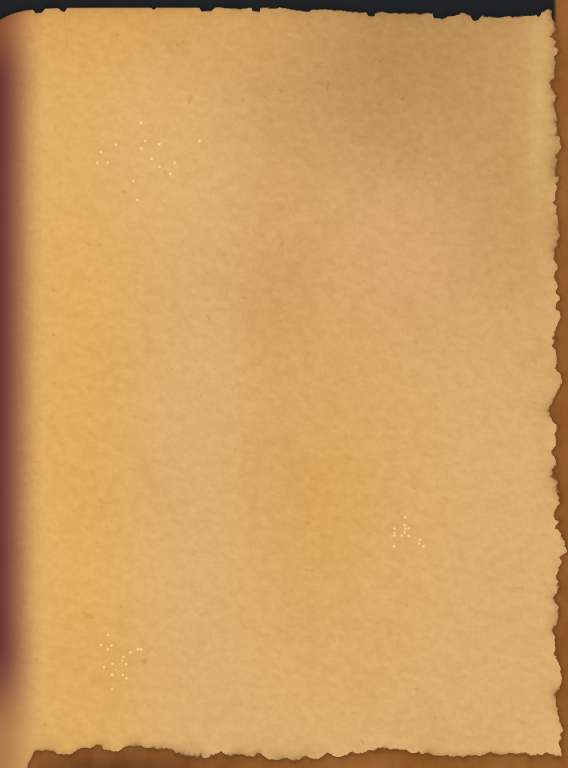
Reproduce this texture procedurally as a Shadertoy shader.

```glsl
// Aged parchment page with a shaded spine and torn edges over brown leather.

float hash(vec2 p) {
    vec3 q = fract(vec3(p.xyx) * 0.1031);
    q += dot(q, q.yzx + 33.33);
    return fract((q.x + q.y) * q.z);
}

float noise(vec2 p) {
    vec2 i = floor(p), f = fract(p);
    f = f * f * (3.0 - 2.0 * f);
    return mix(mix(hash(i), hash(i + vec2(1, 0)), f.x),
               mix(hash(i + vec2(0, 1)), hash(i + vec2(1, 1)), f.x), f.y);
}

// Layered noise centred on zero
float fbm(vec2 p) {
    float sum = 0.0, amp = 0.5;
    for (int i = 0; i < 5; i++) {
        sum += amp * (noise(p) - 0.5);
        p = mat2(1.6, 1.2, -1.2, 1.6) * p + 7.3;
        amp *= 0.5;
    }
    return sum;
}

// Sharp notches between rounded lobes, for torn fibres
float scallop(float t, float seed) {
    return abs(noise(vec2(t, seed)) - 0.5) + 0.5 * abs(noise(vec2(t * 2.3, seed + 5.0)) - 0.5);
}

// Soft elliptical spot
float blob(vec2 uv, vec2 centre, vec2 radius) {
    vec2 d = (uv - centre) / radius;
    return exp(-dot(d, d));
}

// Signed distances to the three torn borders, positive on the page
vec3 pageBorders(vec2 uv, vec2 p) {
    float right = 0.970 + 0.016 * fbm(vec2(3.0, p.y * 11.0)) + 0.026 * scallop(p.y * 34.0, 2.0)
                + 0.016 * fbm(p * 95.0) + 0.012 * blob(uv, vec2(1.0, 0.285), vec2(0.2, 0.025));
    float top = 0.990 - 0.011 * smoothstep(0.35, 0.9, uv.x)
              + 0.009 * smoothstep(0.93, 0.98, uv.x)
              - 0.016 * exp(-uv.x * 32.0)
              + 0.010 * smoothstep(0.3, 0.5, uv.x) * fbm(p * 70.0)
              - 0.005 * smoothstep(0.76, 0.86, noise(vec2(p.x * 60.0, 4.0)));
    float bottom = 0.021 + 0.008 * blob(uv, vec2(0.2, 0.0), vec2(0.13, 1.0))
                 + 0.007 * blob(uv, vec2(0.68, 0.0), vec2(0.05, 1.0))
                 + 0.007 * fbm(vec2(p.x * 18.0, 8.0)) - 0.016 * scallop(p.x * 34.0, 9.0)
                 + 0.010 * fbm(p * 90.0);
    bottom -= 0.06 * (1.0 - smoothstep(0.02, 0.065, uv.x));
    return vec3((right - uv.x) * 0.74, top - uv.y, uv.y - bottom);
}

vec3 parchment(vec2 uv, vec2 p) {
    // Broad stains and lighter patches
    vec3 col = vec3(0.853, 0.675, 0.440);
    col = mix(col, vec3(0.890, 0.675, 0.365), 0.9 * blob(uv, vec2(0.14, 0.42), vec2(0.13, 0.75)));
    col = mix(col, vec3(0.855, 0.645, 0.355), 0.8 * blob(uv, vec2(0.57, 0.35), vec2(0.16, 0.21)));
    col = mix(col, vec3(0.825, 0.620, 0.385), 0.6 * blob(uv, vec2(0.49, 0.64), vec2(0.09, 0.25)));
    col = mix(col, vec3(0.715, 0.535, 0.325), 0.95 * blob(uv, vec2(0.72, 0.96), vec2(0.25, 0.20)));
    col = mix(col, vec3(0.765, 0.585, 0.360), 0.75 * blob(uv, vec2(0.88, 0.78), vec2(0.16, 0.22)));
    col = mix(col, vec3(0.855, 0.660, 0.450), 0.7 * blob(uv, vec2(0.70, 0.66), vec2(0.13, 0.10)));
    col = mix(col, vec3(0.880, 0.700, 0.450), 0.7 * blob(uv, vec2(0.27, 0.79), vec2(0.13, 0.10)));
    col = mix(col, vec3(0.860, 0.690, 0.470), 0.6 * blob(uv, vec2(0.34, 0.42), vec2(0.09, 0.30)));
    col = mix(col, vec3(0.840, 0.610, 0.320), 0.6 * blob(uv, vec2(0.2, 1.0), vec2(0.3, 0.09)));
    col = mix(col, vec3(0.860, 0.710, 0.450), 0.6 * blob(uv, vec2(0.95, 0.86), vec2(0.025, 0.17)));

    // Mottling, fine grain and faint pores
    col += vec3(0.03, 0.035, 0.035) * fbm(p * 8.0);
    col += 0.055 * fbm(mat2(0.95, 0.3, -0.3, 0.95) * p * vec2(110.0, 150.0));
    col += 0.018 * (noise(p * 310.0) - 0.5);
    col -= vec3(0.04, 0.06, 0.07) * smoothstep(0.24, 0.40, fbm(p * 85.0 + 19.0));

    // Pale flecks, a few in each of three clusters
    vec2 cell = floor(p * 210.0);
    vec2 jitter = 0.35 + 0.3 * vec2(hash(cell + 3.7), hash(cell + 8.1));
    float cluster = blob(uv, vec2(0.71, 0.30), vec2(0.025, 0.022))
                  + blob(uv, vec2(0.21, 0.14), vec2(0.035, 0.03))
                  + 0.4 * blob(uv, vec2(0.27, 0.80), vec2(0.05, 0.04));
    float fleck = 1.0 - smoothstep(0.0, 0.6, length(fract(p * 210.0) - jitter));
    col += 0.17 * fleck * step(1.0 - 0.2 * cluster, hash(cell));
    return col;
}

void mainImage(out vec4 fragColor, in vec2 fragCoord) {
    vec2 uv = fragCoord / iResolution.xy;
    vec2 p = uv * vec2(0.738, 1.0);
    float pixel = 1.0 / iResolution.y;

    // Leather beneath, darker under the lower left, black above the page
    vec3 back = vec3(0.58, 0.36, 0.17) + 0.10 * fbm(p * vec2(45.0, 30.0));
    back -= vec3(0.16, 0.11, 0.04) * blob(uv, vec2(0.21, 0.0), vec2(0.14, 0.018));
    float night = smoothstep(0.968, 0.975, uv.y) * (1.0 - smoothstep(0.972, 0.982, uv.x));
    back = mix(back, vec3(0.135, 0.138, 0.148), night);

    vec3 border = pageBorders(uv, p);
    float inside = min(border.x, min(border.y, border.z));
    back *= 1.0 - 0.28 * exp(-max(-inside, 0.0) * 260.0);

    // Page curving into the plum shadow of the spine
    vec3 page = parchment(uv, p);
    float lit = smoothstep(0.03, 0.17, uv.y);
    float spine = 1.0 - smoothstep(-0.012, 0.08, uv.x + 0.006 * fbm(p * 4.0));
    vec3 shade = mix(vec3(0.68, 0.47, 0.29), vec3(0.40, 0.19, 0.19), lit);
    shade = mix(shade, vec3(0.56, 0.32, 0.20), smoothstep(0.88, 0.98, uv.y));
    page = mix(page, shade, spine);

    // Worn rim: patchy soiling and a thin broken burnt line
    float wear = smoothstep(0.25, 0.85, noise(p * 32.0));
    float torn = min(border.x, border.z);
    page *= 1.0 - vec3(0.11, 0.14, 0.16) * wear * exp(-max(torn, 0.0) * 120.0);
    page *= 1.0 - vec3(0.18, 0.22, 0.25) * wear * exp(-max(torn, 0.0) * 500.0);
    page *= 1.0 - 0.10 * exp(-max(border.y, 0.0) * 150.0);

    vec3 col = mix(back, page, smoothstep(-pixel, pixel, inside));
    fragColor = vec4(clamp(col, 0.0, 1.0), 1.0);
}
```
